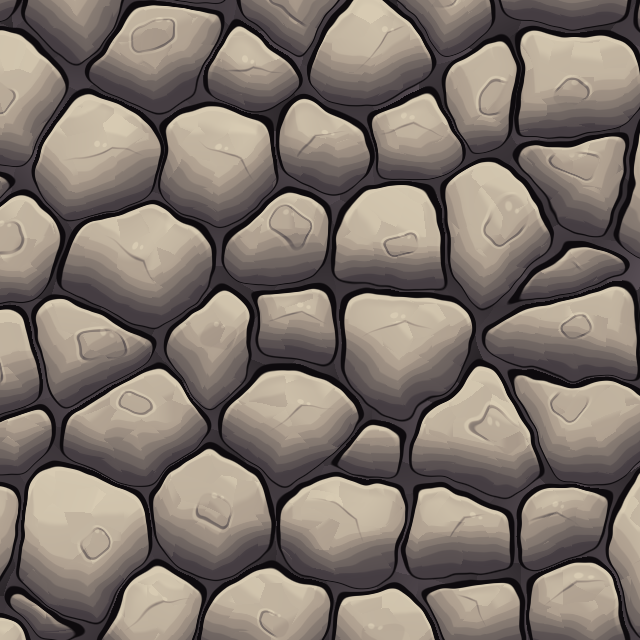
This texture is drawn by a WebGL 1 fragment shader. Its source:

```glsl
precision highp float;
// Cartoon wall of rounded, irregular stones with inked tops and dark gaps.
// A weighted Voronoi diagram shapes the stones; bevels facing down are shaded
// in angular bands, then cracks, carved outlines and glints are added.

uniform vec2 u_resolution;

#define ROWS 7.0          // stone rows over the canvas height
#define ASPECT 1.25       // stone width over height
#define JITTER 0.72       // irregularity of stone centres
#define SIZE_SPREAD 0.42  // variety of stone sizes
#define ROUNDNESS 15.0    // lower is rounder
#define WARP 0.16         // wobble of outlines
#define BEVEL 0.58        // depth of the shaded lower bevel
#define BANDS 7.0         // number of tone steps
#define INK_WIDTH 0.027   // half width of the outline on top

const vec3 INK  = vec3(0.05, 0.04, 0.05);
const vec3 DARK = vec3(0.27, 0.24, 0.26);
const vec3 MID  = vec3(0.46, 0.42, 0.40);
const vec3 STONE = vec3(0.67, 0.61, 0.55);
const vec3 PALE = vec3(0.82, 0.77, 0.68);

vec2 hash2(vec2 p) {
  vec3 h = fract(vec3(p.xyx) * vec3(0.1031, 0.1030, 0.0973));
  h += dot(h, h.yzx + 33.33);
  return fract((h.xx + h.yz) * h.zy);
}

vec2 noise2(vec2 p) {
  vec2 i = floor(p), f = fract(p);
  f = f * f * (3.0 - 2.0 * f);
  return mix(mix(hash2(i), hash2(i + vec2(1, 0)), f.x),
             mix(hash2(i + vec2(0, 1)), hash2(i + vec2(1, 1)), f.x), f.y);
}

// Randomly tilted flat chips, about -0.5 to 0.5
float chips(vec2 p) {
  float best = 9.0, tilt = 0.0;
  for (int y = -1; y <= 1; y++)
  for (int x = -1; x <= 1; x++) {
    vec2 id = floor(p) + vec2(x, y);
    vec2 r = p - id - hash2(id + 91.0);
    if (dot(r, r) < best) {
      best = dot(r, r);
      vec2 h = hash2(id + 37.0) - 0.5;
      tilt = dot(h, r) + 0.5 * h.x;
    }
  }
  return tilt;
}

// Cell id of a neighbour in a brick-like grid
vec2 cellId(vec2 p, vec2 offset) {
  float row = floor(p.y) + offset.y;
  return vec2(floor(p.x / ASPECT - 0.5 * mod(row, 2.0)) + offset.x, row);
}

vec2 cellCentre(vec2 id) {
  vec2 c = id + 0.5 + JITTER * (hash2(id + 11.0) - 0.5);
  c.x += 0.5 * mod(id.y, 2.0);
  return c * vec2(ASPECT, 1.0);
}

float power(vec2 p, vec2 id, vec2 centre) {
  vec2 r = p - centre;
  return dot(r, r) - SIZE_SPREAD * hash2(id + 53.0).x;
}

vec3 palette(float v) {
  vec3 c = mix(DARK, MID, clamp(v * 3.0, 0.0, 1.0));
  c = mix(c, STONE, clamp(v * 3.0 - 1.0, 0.0, 1.0));
  return mix(c, PALE, clamp(v * 3.0 - 2.0, 0.0, 1.15));
}

void main() {
  vec2 uv = gl_FragCoord.xy / u_resolution.y;
  float aa = ROWS / u_resolution.y;
  vec2 p = uv * ROWS + 20.3;
  p += WARP * (noise2(p * 2.3) - 0.5) + 0.03 * (noise2(p * 7.0) - 0.5);

  // Owning stone
  float own = 99.0;
  vec2 id = vec2(0.0), centre = vec2(0.0);
  for (int y = -2; y <= 2; y++)
  for (int x = -2; x <= 2; x++) {
    vec2 n = cellId(p, vec2(x, y)), c = cellCentre(n);
    float w = power(p, n, c);
    if (w < own) { own = w; id = n; centre = c; }
  }

  // Rounded edge distance, outward direction and bevel shadow
  float sum = 0.0, shadow = 0.0, chip = chips(p * 3.2);
  vec2 facing = vec2(0.0);
  for (int y = -2; y <= 2; y++)
  for (int x = -2; x <= 2; x++) {
    vec2 n = cellId(p, vec2(x, y)), c = cellCentre(n), away = c - centre;
    float len = length(away);
    if (len > 0.001) {
      float d = (power(p, n, c) - own) / (2.0 * len);
      float e = exp(-ROUNDNESS * d);
      sum += e;
      facing += e * away / len;
      float down = clamp(0.27 - 0.85 * away.y / len, 0.0, 1.0);
      float depth = mix(0.12, BEVEL, down) * (1.0 + 0.5 * chip);
      shadow = max(shadow, down * (1.0 - d / depth));
    }
  }
  vec2 seed = hash2(id + 71.0), seed2 = hash2(id + 29.0);
  float edge = -log(sum) / ROUNDNESS - mix(0.015, 0.05, seed.x);
  float up = facing.y / sum;

  // Banded light: pale top, dark underside
  vec2 q = p - centre;
  float v = 0.80 + 0.22 * q.y - 0.88 * shadow + 0.20 * chip + 0.08 * (seed.y - 0.5);
  float f = v * BANDS;
  v = mix(v, (floor(f) + smoothstep(0.4, 0.6, fract(f))) / BANDS, 0.75);
  v += 0.24 * smoothstep(0.1, 0.5, up) * (1.0 - smoothstep(0.045, 0.075, edge + 0.04 * chip));

  // Carved outline or crack on the flat face
  float face = smoothstep(0.08, 0.16, edge) * (1.0 - smoothstep(0.2, 0.5, shadow));
  float turn = (seed2.x - 0.5) * 1.6;
  vec2 r = mat2(cos(turn), -sin(turn), sin(turn), cos(turn)) * (q - vec2(0.15 * (seed.y - 0.5), 0.1));
  float broken = smoothstep(0.3, 0.5, noise2(p * 2.6 + 5.0).x);
  if (seed2.y > 0.45) {
    float shape = length(max(abs(r) - vec2(0.14, 0.06) * (0.4 + seed.x), 0.0)) - 0.09;
    float groove = 1.0 - smoothstep(0.006, 0.008 + aa, abs(shape));
    float lip = 1.0 - smoothstep(0.006, 0.012 + aa, abs(shape - 0.024));
    v += face * broken * (0.14 * lip - 0.36 * groove);
    v -= face * 0.07 * (1.0 - smoothstep(-aa, aa, shape));
  } else {
    float bend = r.y + 0.35 * abs(r.x - 0.08) - 0.06;
    float taper = clamp(1.0 - abs(r.x) / 0.42, 0.0, 1.0);
    float crack = 1.0 - smoothstep(0.0, 0.012 * taper + aa, abs(bend));
    v += face * taper * (0.09 * smoothstep(-aa, aa, bend) - 0.42 * crack);
  }

  // Two small glints
  vec2 g = q - vec2(0.2 * (seed2.x - 0.5), 0.24);
  float glint = min(length(g) - 0.032, length(g - vec2(0.085, -0.025)) - 0.02);
  v += 0.16 * face * (1.0 - smoothstep(-aa, aa, glint));

  // Gaps, stone and ink
  vec3 gap = DARK * (0.92 + 0.5 * chips(p * 2.0));
  vec3 color = mix(gap, palette(v), smoothstep(-aa, aa, edge));
  float ink = mix(0.006, INK_WIDTH, smoothstep(-0.7, 0.4, up)) * (0.75 + 0.5 * noise2(p * 3.0).y);
  color = mix(INK, color, smoothstep(ink - aa * 0.7, ink + aa * 0.7, abs(edge)));
  gl_FragColor = vec4(color, 1.0);
}
```
